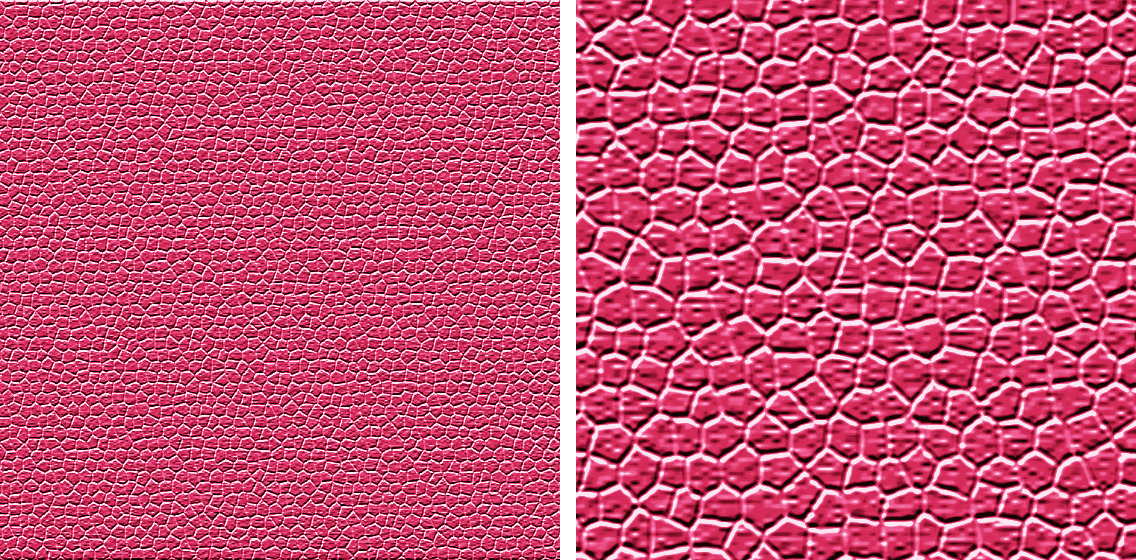
Left: the whole. Right: its middle third, enlarged.
Give the GLSL for this texture, as a WebGL 2 fragment shader.

```glsl
#version 300 es
precision highp float;
// Embossed pink leather: rows of small raised cells with a fine streaky grain.

uniform vec2 u_resolution;
out vec4 fragColor;

const vec2 CELL_COUNT = vec2(46.0, 50.5);
const vec2 CELL_JITTER = vec2(0.72, 0.46);
const vec2 GRAIN_COUNT = vec2(190.0, 360.0);
const float GROOVE_WIDTH = 0.0031;
const vec2 LIGHT_STEP = vec2(-0.0003, 0.0012);

// Integer hash giving two values in 0..1
vec2 hash2(vec2 cell) {
    uvec2 v = uvec2(ivec2(cell) + 4096);
    v = v * 1664525u + 1013904223u;
    v.x += v.y * 1664525u;
    v.y += v.x * 1664525u;
    v ^= v >> 16u;
    v.x += v.y * 1664525u;
    v.y += v.x * 1664525u;
    v ^= v >> 16u;
    return vec2(v & 65535u) / 65535.0;
}

float valueNoise(vec2 p) {
    vec2 i = floor(p);
    vec2 f = fract(p);
    f = f * f * (3.0 - 2.0 * f);
    float low = mix(hash2(i).x, hash2(i + vec2(1, 0)).x, f.x);
    float high = mix(hash2(i + vec2(0, 1)).x, hash2(i + vec2(1, 1)).x, f.x);
    return mix(low, high, f.y);
}

// Scattered cell centre, with odd rows shifted by half a cell
vec2 cellCentre(vec2 cell, vec2 jitter) {
    float shift = 0.5 * mod(cell.y, 2.0);
    return cell + 0.5 + vec2(shift, 0.0) + jitter * (hash2(cell) - 0.5);
}

// Distance to the nearest border between cells, in canvas units
float borderDistance(vec2 p, vec2 count, vec2 jitter) {
    vec2 q = p * count;
    vec2 home = floor(q);
    vec2 nearest = vec2(0.0);
    float best = 1e9;
    for (int y = -1; y <= 1; y++) {
        for (int x = -2; x <= 1; x++) {
            vec2 toCentre = (cellCentre(home + vec2(x, y), jitter) - q) / count;
            float d = dot(toCentre, toCentre);
            if (d < best) {
                best = d;
                nearest = toCentre;
            }
        }
    }
    float border = 1e9;
    for (int y = -2; y <= 2; y++) {
        for (int x = -3; x <= 2; x++) {
            vec2 toCentre = (cellCentre(home + vec2(x, y), jitter) - q) / count;
            vec2 across = toCentre - nearest;
            if (dot(across, across) > 1e-9) {
                border = min(border, dot(0.5 * (toCentre + nearest), normalize(across)));
            }
        }
    }
    return border;
}

// Raised cells, falling away at the grooves and at the sheet's top and bottom
float cellHeight(vec2 p, float width) {
    float edge = min(p.y, 1.0 - p.y);
    float d = min(borderDistance(p, CELL_COUNT, CELL_JITTER), edge);
    return smoothstep(0.0, width, d);
}

// Colour from deep shadow (-1) to highlight (1)
vec3 leatherColour(float light) {
    vec3 colour = vec3(0.09, 0.01, 0.02);
    colour = mix(colour, vec3(0.56, 0.07, 0.18), smoothstep(-0.95, -0.42, light));
    colour = mix(colour, vec3(0.84, 0.17, 0.35), smoothstep(-0.42, -0.08, light));
    colour = mix(colour, vec3(0.94, 0.36, 0.58), smoothstep(0.02, 0.38, light));
    return mix(colour, vec3(0.99, 0.90, 0.95), smoothstep(0.42, 0.9, light));
}

void main() {
    vec2 p = gl_FragCoord.xy / u_resolution.y;

    // Emboss the cells with light from above
    float below = cellHeight(p - LIGHT_STEP, GROOVE_WIDTH);
    float above = cellHeight(p + LIGHT_STEP, GROOVE_WIDTH);
    float relief = 1.35 * (below - above);
    float grooveSheen = 0.3 * (1.0 - 0.5 * (below + above));

    // Emboss the grain the same way
    float grain = valueNoise((p - LIGHT_STEP) * GRAIN_COUNT)
                - valueNoise((p + LIGHT_STEP) * GRAIN_COUNT);

    fragColor = vec4(leatherColour(relief + grooveSheen + 1.1 * grain), 1.0);
}
```
